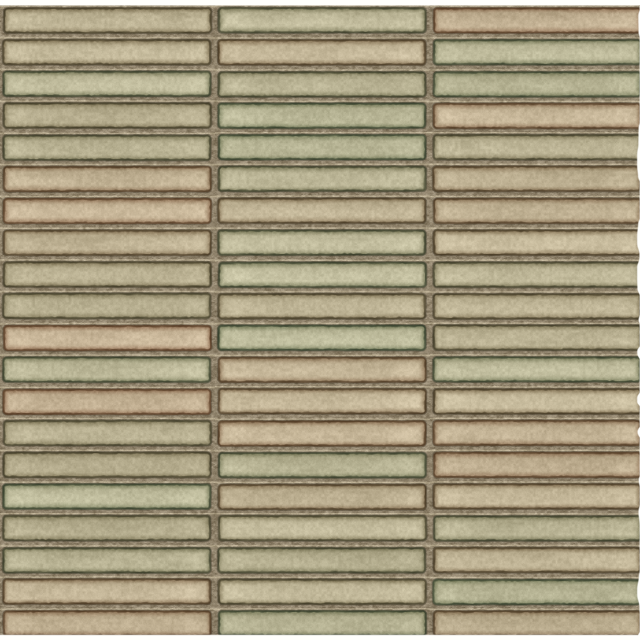
A Shadertoy shader for this texture:

```glsl
// Stacked glazed ceramic strip tiles, 3 columns by 20 rows, in sandy grout.

const vec2 PITCH = vec2(0.336, 0.0496);       // tile spacing
const vec2 ORIGIN = vec2(-0.0007, 0.0072);    // first joint, from the top left
const vec2 HALF_TILE = vec2(0.1628, 0.0202);
const float CORNER = 0.0065;

const vec3 GLAZE = vec3(0.755, 0.715, 0.605);
const vec3 GLAZE_EDGE = vec3(0.57, 0.52, 0.42);
const vec3 RIM = vec3(0.27, 0.23, 0.16);
const vec3 GROUT = vec3(0.56, 0.51, 0.42);
const vec3 GROUT_LIGHT = vec3(0.74, 0.69, 0.58);
const vec3 PAPER = vec3(1.0, 1.0, 0.99);

float hash(vec2 p) {
    vec3 q = fract(p.xyx * vec3(0.1031, 0.1030, 0.0973));
    q += dot(q, q.yzx + 33.33);
    return fract((q.x + q.y) * q.z);
}

float noise(vec2 p) {
    vec2 i = floor(p), f = fract(p);
    f = f * f * (3.0 - 2.0 * f);
    return mix(mix(hash(i), hash(i + vec2(1, 0)), f.x),
               mix(hash(i + vec2(0, 1)), hash(i + vec2(1, 1)), f.x), f.y);
}

float fbm(vec2 p) {
    float sum = 0.0, amp = 0.5;
    for (int i = 0; i < 4; i++) {
        sum += amp * noise(p);
        p = p * 2.03 + 17.0;
        amp *= 0.5;
    }
    return sum / 0.9375;
}

float roundBox(vec2 p, vec2 halfSize, float radius) {
    vec2 q = abs(p) - halfSize + radius;
    return length(max(q, 0.0)) + min(max(q.x, q.y), 0.0) - radius;
}

// Sandy joints, with a bright ridge just above each row of tiles
vec3 groutColor(vec2 p, vec2 local) {
    float grain = fbm(p * vec2(190.0, 300.0)) - 0.5;
    float ridge = local.y + HALF_TILE.y + 0.0022 + 0.0008 * (noise(p * 45.0) - 0.5);
    float light = exp(-pow(ridge / 0.0016, 2.0));
    return mix(GROUT, GROUT_LIGHT, light * 0.8) + 0.3 * grain;
}

// Glaze pooled pale in the middle, thin and toned toward the edges
vec3 glazeColor(vec2 p, vec2 local, vec2 id, float depth) {
    float tone = hash(id + 3.7);
    float warmth = hash(id + 21.3);
    vec3 tint = mix(vec3(-0.025, 0.008, -0.005), vec3(0.018, -0.016, -0.02), warmth);
    vec3 body = GLAZE + tint + 0.06 * (tone - 0.5);

    float cloud = fbm(p * vec2(14.0, 45.0) + id * 7.0) - 0.5;
    float speck = fbm(p * 230.0) - 0.5;
    float reach = 0.011 + 0.008 * cloud;
    float fade = smoothstep(0.0, reach, depth);
    vec3 edge = GLAZE_EDGE + tint * 2.2;
    vec3 color = mix(edge, body, fade);

    // Pale pools near both ends and a darker shoulder along the top
    float pool = exp(-pow((abs(local.x) - 0.137) / 0.018, 2.0));
    color += 0.025 * pool * fade;
    color -= 0.055 * smoothstep(0.004, -HALF_TILE.y, local.y);
    return color + 0.09 * cloud + 0.13 * speck;
}

// Broken dark outline, brown on warm tiles and teal on cool ones
vec4 rimLayer(vec2 p, vec2 id, float depth) {
    float warmth = hash(id + 21.3);
    vec3 color = RIM + mix(vec3(-0.06, 0.025, 0.02), vec3(0.07, 0.0, -0.02), warmth);
    float wear = noise(p * 210.0 + id);
    float width = 0.0022 + 0.0016 * wear;
    float cover = 1.0 - smoothstep(width * 0.4, width * 1.5, depth);
    return vec4(color, cover * mix(0.65, 1.0, noise(p * 65.0)));
}

void mainImage(out vec4 fragColor, in vec2 fragCoord) {
    vec2 uv = fragCoord / iResolution.xy;
    vec2 p = vec2(uv.x, 1.0 - uv.y);
    float pixel = 1.0 / min(iResolution.x, iResolution.y);

    // Tile cell and its local frame, with slight setting errors
    vec2 cell = (p - ORIGIN) / PITCH;
    vec2 id = floor(cell);
    vec2 local = (fract(cell) - 0.5) * PITCH;
    local += 0.0014 * (vec2(hash(id), hash(id + 9.1)) - 0.5);

    float wobble = 0.0008 * (noise(p * 70.0) - 0.5);
    float dist = roundBox(local, HALF_TILE, CORNER) + wobble;
    float depth = max(-dist, 0.0);

    // Shadowed grout, glaze, then rim
    vec3 color = groutColor(p, local);
    color *= mix(0.78, 1.0, smoothstep(0.0, 0.0025, dist));
    vec3 glaze = glazeColor(p, local, id, depth);
    vec4 rim = rimLayer(p, id, depth);
    glaze = mix(glaze, rim.rgb, rim.a);
    color = mix(color, glaze, smoothstep(pixel, -pixel, dist) );

    // Trimmed sheet: thin pale margins and chips on the right side
    float chip = 0.004 * smoothstep(0.6, 0.9, noise(vec2(3.0, p.y * 40.0)));
    float sheet = max(max(0.0085 - p.y, p.y - 0.992), p.x - 0.9995 + chip);
    color = mix(color, PAPER, smoothstep(-pixel, pixel, sheet));

    fragColor = vec4(clamp(color, 0.0, 1.0), 1.0);
}
```
